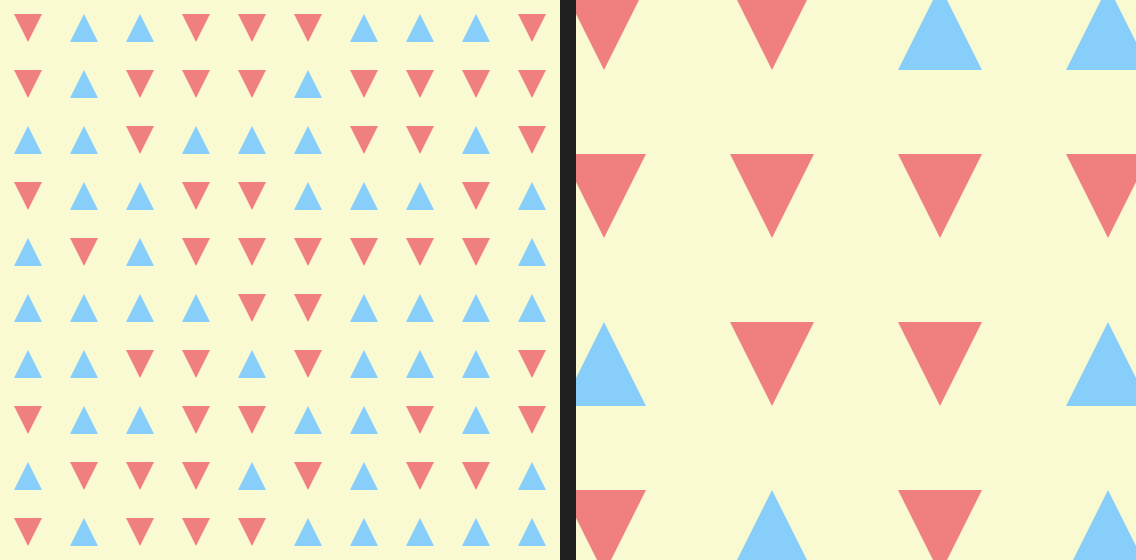
Left: the whole. Right: its middle third, enlarged.
Reproduce this pattern procedurally as a Shadertoy shader.

```glsl
// Ten by ten grid of small triangles on cream: blue ones point up, coral ones point down, at random.

float hash(vec2 cell) {
    vec3 p = fract(vec3(cell.xyx) * 0.1031);
    p += dot(p, p.yzx + 33.33);
    return fract((p.x + p.y) * p.z);
}

// Signed distance to an upright triangle, as wide as it is tall, centred on the origin
float triangleDistance(vec2 p, float halfSize) {
    float side = dot(vec2(abs(p.x), p.y - halfSize), normalize(vec2(2.0, 1.0)));
    return max(side, -halfSize - p.y);
}

void mainImage(out vec4 fragColor, in vec2 fragCoord) {
    // Square cells, ten to the canvas height
    vec2 grid = fragCoord / iResolution.y * 10.0;
    float pixel = 10.0 / iResolution.y;
    vec2 cell = floor(grid);
    vec2 local = fract(grid) - 0.5;

    // Each cell picks a direction, which also sets its colour
    bool pointsUp = hash(cell + 7.0) < 0.5;
    if (!pointsUp) local.y = -local.y;

    vec3 cream = vec3(0.980, 0.980, 0.824);
    vec3 skyBlue = vec3(0.529, 0.808, 0.980);
    vec3 coral = vec3(0.941, 0.502, 0.502);

    // Fill with an edge one pixel wide
    float coverage = clamp(0.5 - triangleDistance(local, 0.25) / pixel, 0.0, 1.0);
    fragColor = vec4(mix(cream, pointsUp ? skyBlue : coral, coverage), 1.0);
}
```
